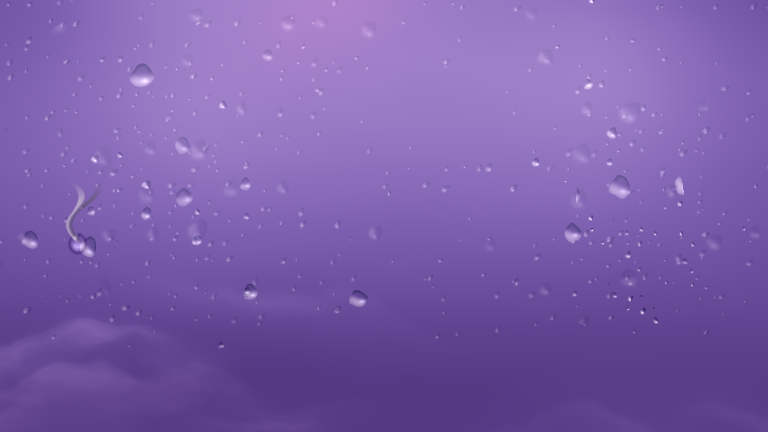
Write a Shadertoy shader that draws this background.

```glsl
// Rain drops on a window before a violet dusk sky with low, wispy clouds.
// The sky is a soft ramp with a glow; the clouds are warped noise below wavy
// crests; drops and specks are jittered grid layers of shaded teardrops.

vec3 hash3(vec2 p) {
    vec3 q = fract(vec3(p.xyx) * vec3(0.1031, 0.1030, 0.0973));
    q += dot(q, q.yxz + 33.33);
    return fract((q.xxy + q.yzz) * q.zyx);
}

float noise(vec2 p) {
    vec2 i = floor(p), f = fract(p);
    f = f * f * (3.0 - 2.0 * f);
    float low = mix(hash3(i).x, hash3(i + vec2(1, 0)).x, f.x);
    float high = mix(hash3(i + vec2(0, 1)).x, hash3(i + vec2(1, 1)).x, f.x);
    return mix(low, high, f.y);
}

float fbm(vec2 p) {
    float sum = 0.0, amp = 0.5;
    for (int i = 0; i < 4; i++) {
        sum += amp * noise(p);
        p = mat2(1.6, 1.2, -1.2, 1.6) * p + 7.3;
        amp *= 0.5;
    }
    return sum;
}

// Soft bump of the given half widths.
float blob(vec2 p, vec2 centre, vec2 width) {
    vec2 q = (p - centre) / width;
    return exp(-dot(q, q));
}

vec3 sky(vec2 p, float aspect) {
    float side = abs(p.x / aspect - 0.52) * 2.0;
    float light = 0.03 + 0.97 * smoothstep(0.08, 0.86, p.y);
    light -= 0.6 * smoothstep(0.45, 1.1, side) * smoothstep(0.2, 0.95, p.y);
    light -= 0.22 * blob(p, vec2(1.45, 1.05), vec2(0.5, 0.13));
    light += 0.22 * (fbm(p * vec2(1.3, 2.6) + 4.0) - 0.47);
    light += 0.10 * blob(p, vec2(0.2, 0.5), vec2(0.35, 0.25));
    light = clamp(light, 0.0, 1.0);
    vec3 col = mix(vec3(0.333, 0.222, 0.512), vec3(0.625, 0.508, 0.79), light);
    col.b += 0.10 * light * (1.0 - light);
    // Pink glow slanting down from the top edge
    vec2 slanted = vec2(p.x - 0.55 * (p.y - 1.0), p.y);
    return col + vec3(0.07, 0.02, 0.02) * blob(slanted, vec2(0.78, 1.02), vec2(0.2, 0.19));
}

// Cloud density: a bright ragged crest over torn wisps that fade downwards.
float cloudBank(vec2 p, float crest, float depth, float seed) {
    vec2 warp = vec2(fbm(p * 6.0 + seed), fbm(p * 6.0 + seed + 40.0)) - 0.47;
    vec2 q = p + 0.11 * warp;
    float below = crest + 0.10 * (noise(vec2(q.x * 6.0, seed)) - 0.5) - q.y;
    float wisps = smoothstep(0.25, 0.75, fbm(q * vec2(5.0, 13.0) + seed));
    float filament = exp(-abs(below - 0.006) / 0.012) * noise(q * 9.0 + seed);
    float body = smoothstep(-0.004, 0.03, below) * exp(-max(below, 0.0) / depth);
    return body * (0.25 + wisps) + 0.6 * filament;
}

// Share of occupied cells: crowded at left and right of centre.
float crowding(vec2 p, float base) {
    float left = blob(p, vec2(0.36, 0.48), vec2(0.3, 0.42));
    float right = blob(p, vec2(1.5, 0.5), vec2(0.16, 0.38));
    return (base + left + right) * smoothstep(0.15, 0.3, p.y);
}

// One drop per occupied cell: dark ceiling, pale floor and a small glint.
vec3 dropLayer(vec3 col, vec2 p, float cell, float share, vec2 radii,
               float stretch, float tilt, float opacity, float seed, float soft) {
    vec2 id = floor(p / cell);
    vec3 place = hash3(id + seed), look = hash3(id + seed + 71.0);
    vec2 centre = (id + 0.5 + (place.xy - 0.5) * 0.4) * cell;
    float present = step(place.z, share);
    float radius = mix(radii.x, radii.y, look.x * look.x);
    float angle = tilt + (look.y - 0.5) * 0.9;
    float c = cos(angle), s = sin(angle);
    vec2 q = mat2(c, s, -s, c) * (p - centre) / radius;
    q.y /= stretch;
    q.x *= 1.0 + 0.28 * q.y;
    float r = length(q) + 0.35 * (noise(q * 1.5 + look.xy * 50.0) - 0.4);
    float edge = soft / radius;
    float mask = (1.0 - smoothstep(1.0 - edge, 1.0 + edge, r)) * present;
    float slope = q.y + (look.z - 0.3) * q.x;
    float floorLight = smoothstep(0.3, -0.5, slope);
    float ceiling = smoothstep(-0.2, 0.6, slope);
    float rim = smoothstep(0.6, 1.0, r);
    vec3 shade = vec3(0.25, 0.28, 0.17) * floorLight * (1.0 - 0.4 * rim);
    shade -= vec3(0.18, 0.12, 0.18) * ceiling * (0.4 + 0.6 * rim);
    shade += 0.2 * blob(q, vec2(0.3, -0.4), vec2(0.3, 0.2));
    return col + shade * mask * opacity * mix(0.5, 1.0, place.x);
}

// Forked, lit trickle that ends in a bead.
vec3 trickle(vec3 col, vec2 p, vec2 foot, float len, float soft) {
    vec2 q = (p - foot) / len;
    float span = smoothstep(0.0, 0.1, q.y) * smoothstep(1.0, 0.6, q.y);
    float bend = 0.13 * sin(q.y * 6.5 + 2.8);
    float fork = 0.28 * max(q.y - 0.5, 0.0);
    float side = min(abs(q.x - bend + fork), abs(q.x - bend - 2.0 * fork)) * len;
    float body = (1.0 - smoothstep(0.005, 0.008 + soft, side)) * span;
    float lit = smoothstep(-0.03, 0.04, bend - q.x);
    float bead = length(q * vec2(1.0, 0.9)) * len;
    float ring = (1.0 - smoothstep(0.0, 0.004 + soft, abs(bead - 0.019))) * (1.0 - body);
    float fill = (1.0 - smoothstep(0.006, 0.017, bead)) * smoothstep(0.08, -0.06, q.y);
    return col + mix(vec3(-0.08, -0.03, -0.15), vec3(0.22, 0.27, 0.1), lit) * body
        - 0.11 * ring + 0.32 * fill;
}

void mainImage(out vec4 fragColor, in vec2 fragCoord) {
    vec2 p = fragCoord / iResolution.y;
    float aspect = iResolution.x / iResolution.y;
    float soft = max(0.0015, 0.5 / iResolution.y);
    vec3 col = sky(p, aspect);

    // Clouds, thickest at the lower left
    float haze = cloudBank(p, 0.21, 0.11, 3.0) * smoothstep(0.6, 0.15, p.x);
    haze += 0.8 * cloudBank(p, 0.10, 0.08, 19.0) * smoothstep(0.95, 0.5, p.x);
    haze += 0.5 * cloudBank(p, 0.45 - 0.2 * p.x, 0.06, 31.0) * blob(p, vec2(0.7, 0.3), vec2(0.3, 0.15));
    haze += 0.35 * cloudBank(p, 0.04, 0.05, 47.0) * smoothstep(0.9, 1.5, p.x);
    col += vec3(0.13, 0.125, 0.12) * haze;

    // Slanted specks, blurred smears, clear drops, then a sparkling cluster
    float few = crowding(p, 0.3), many = crowding(p, 0.02);
    for (int i = 0; i < 3; i++) {
        float k = float(i);
        col = dropLayer(col, p + 0.013 * k, 0.042 + 0.007 * k, 0.36 * few, vec2(0.0025, 0.006),
                        1.9, 0.75, 0.6, 13.0 + 37.0 * k, soft);
    }
    col = dropLayer(col, p, 0.10, 0.35 * few, vec2(0.012, 0.022), 1.2, 0.5, 0.35, 151.0, 0.005);
    col = dropLayer(col, p, 0.06, 0.16 * many, vec2(0.006, 0.013), 1.2, 0.2, 1.1, 211.0, soft);
    col = dropLayer(col, p, 0.125, 0.34 * many, vec2(0.017, 0.029), 1.1, 0.1, 1.1, 307.0, soft);
    float cluster = blob(p, vec2(1.49, 0.4), vec2(0.11, 0.1));
    col = dropLayer(col, p, 0.03, 0.6 * cluster, vec2(0.003, 0.006), 1.5, 0.3, 1.5, 401.0, soft);
    col = trickle(col, p, vec2(0.18, 0.435), 0.15, soft);

    fragColor = vec4(clamp(col, 0.0, 1.0), 1.0);
}
```
